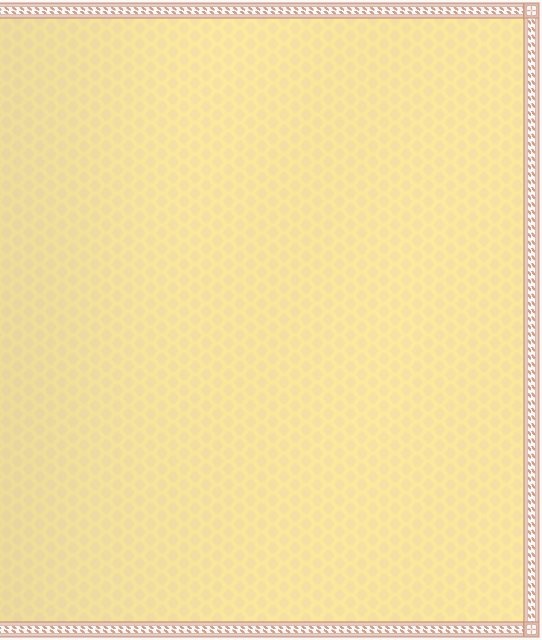
Reproduce this pattern procedurally as a Shadertoy shader.

```glsl
const vec2  CELL        = vec2(0.0347, 0.0246); // one lattice repeat, canvas heights
const vec2  CELL_SHIFT  = vec2(0.0275, 0.0090);
const float RING_RADIUS = 0.0121;
const float RING_HALF   = 0.0019;
const float DOT_RADIUS  = 0.0078;
const float MARGIN      = 0.0040;
const float FRAME       = 0.0250;               // width of the border strip
const float ROPE_PERIOD = 0.0119;
const float ROPE_HALF   = 0.23;                 // rope half width, strip widths

const vec3 GROUND = vec3(0.972, 0.896, 0.622);
const vec3 RING   = vec3(0.986, 0.915, 0.606);
const vec3 DOT    = vec3(0.962, 0.876, 0.642);
const vec3 SHADE  = vec3(0.915, 0.850, 0.605);
const vec3 PAPER  = vec3(0.985, 0.975, 0.970);
const vec3 PINK   = vec3(0.870, 0.735, 0.680);
const vec3 BLUSH  = vec3(0.925, 0.845, 0.815);
const vec3 BROWN  = vec3(0.770, 0.560, 0.460);

// Antialiased coverage of a signed distance
float cover(float d, float px) {
    return 1.0 - smoothstep(-0.7 * px, 0.7 * px, d);
}

// Staggered linked rings with a dot inside each
vec3 ringCloth(vec2 p, float px) {
    p -= CELL_SHIFT;
    float rings = 0.0, dots = 0.0;
    for (int k = 0; k < 2; k++) {
        vec2 q = p - 0.5 * float(k) * CELL;
        vec2 nearest = floor(q / CELL + 0.5);
        for (int j = -1; j <= 1; j++)
        for (int i = -1; i <= 1; i++) {
            float r = length(q - (nearest + vec2(i, j)) * CELL);
            rings = max(rings, cover(abs(r - RING_RADIUS) - RING_HALF, px));
            dots  = max(dots, cover(r - DOT_RADIUS, 1.5 * px));
        }
    }
    return mix(mix(GROUND, DOT, dots), RING, 0.8 * rings);
}

// Soft shade on the left and faint unevenness
vec3 shadeCloth(vec3 col, vec2 p) {
    float left = 1.0 - smoothstep(-0.08, 0.38, p.x + 0.08 * (p.y - 0.5));
    float drift = sin(9.0 * p.x + 2.0 * sin(4.0 * p.y)) + sin(17.0 * p.x - 5.0 * p.y);
    return mix(col, col * SHADE / GROUND, left) + 0.003 * drift;
}

// Border strip: t runs across it from 0 to 1, s along it
vec3 ropeStrip(float t, float s, float px) {
    float w = px / FRAME;
    float c = abs(t - 0.5);
    vec3 col = mix(PINK, BLUSH, cover(abs(c - 0.34) - 0.035, w));
    col = mix(col, BROWN, cover(0.44 - c, w));
    col = mix(col, BROWN, 0.45 * cover(abs(c - ROPE_HALF - 0.02) - 0.02, w));

    // Two rows of slanted strands, half a period apart
    float row = step(0.5, t);
    float a = abs(fract(s / ROPE_PERIOD - 1.8 * t + 0.5 * row) - 0.5);
    float y = abs(c - 0.5 * ROPE_HALF) / (0.5 * ROPE_HALF);
    float strand = cover(a - 0.24 * sqrt(max(1.0 - y * y, 0.0)), px / ROPE_PERIOD);
    vec3 rope = mix(PAPER, BROWN, 0.85 * strand);
    return mix(col, rope, cover(c - ROPE_HALF, w));
}

// Square corner tile with a cross inside a rounded medallion
vec3 cornerTile(vec2 t, float px) {
    float w = px / FRAME;
    vec2 c = abs(t - 0.5);
    float square = max(c.x, c.y);
    vec3 col = mix(PINK, BROWN, cover(0.44 - square, w));
    float medal = length(max(c - 0.16, 0.0)) - 0.16;
    col = mix(col, PAPER, cover(medal, w));
    col = mix(col, BROWN, 0.7 * cover(abs(medal) - 0.025, w));
    float bars = max(min(c.x, c.y) - 0.04, square - 0.27);
    col = mix(col, BROWN, 0.75 * cover(bars, w));
    return mix(col, BLUSH, cover(length(c) - 0.07, w));
}

void mainImage(out vec4 fragColor, in vec2 fragCoord) {
    float px = 1.0 / iResolution.y;
    vec2 p = fragCoord * px;
    float width = iResolution.x * px;

    // Depth inside the outer edge; the left side runs off the canvas
    float fromSide = width - p.x - MARGIN;
    float fromEnd = min(p.y, 1.0 - p.y) - MARGIN;
    vec3 col = shadeCloth(ringCloth(p, px), p);

    float inEnd = cover(fromEnd - FRAME, px);
    float inSide = cover(fromSide - FRAME, px);
    float endT = p.y < 0.5 ? fromEnd / FRAME : 1.0 - fromEnd / FRAME;
    col = mix(col, ropeStrip(endT, -p.x, px), inEnd);
    col = mix(col, ropeStrip(fromSide / FRAME, p.y, px), inSide);
    col = mix(col, cornerTile(vec2(fromSide, fromEnd) / FRAME, px), inEnd * inSide);

    // Bare paper beyond the border
    col = mix(col, PAPER, cover(min(fromSide, fromEnd), px));
    fragColor = vec4(col, 1.0);
}
```
